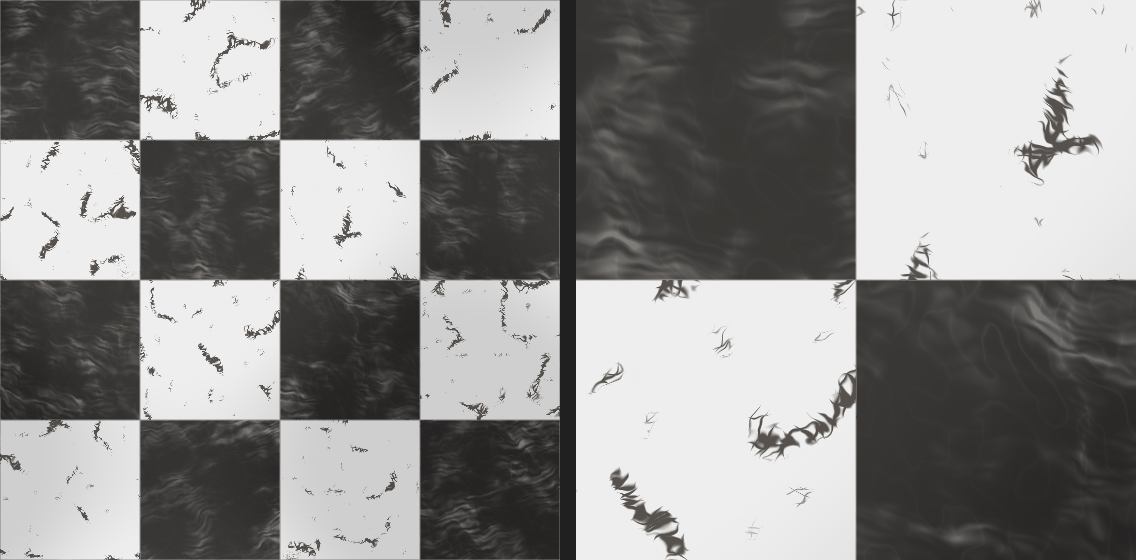
Left: the whole. Right: its middle third, enlarged.
Reproduce this pattern procedurally as a WebGL 2 fragment shader.

```glsl
#version 300 es
precision highp float;
// Checkerboard of black and white marble tiles, each with its own veins, under a soft sheen.

uniform vec2 u_resolution;
out vec4 fragColor;

const float TILES = 4.0;                             // tiles across and down
const vec3 WHITE_LIT = vec3(0.935, 0.935, 0.935);
const vec3 WHITE_SHADE = vec3(0.81, 0.81, 0.81);
const vec3 BLACK_LIT = vec3(0.225, 0.217, 0.208);
const vec3 BLACK_SHADE = vec3(0.147, 0.140, 0.138);
const vec3 INK = vec3(0.23, 0.21, 0.19);             // cracks in white marble
const vec3 WISP = vec3(0.66, 0.65, 0.64);            // veins in black marble
const float CRACK_CELLS = 2.5;                       // crack cells per tile
const float CRACK_FOCUS = 45.0;                      // higher is thinner
const float INK_OPACITY = 0.85;
const float WISP_OPACITY = 0.62;
const vec2 SHEEN_CENTRE = vec2(0.32, 0.68);
const float PI = 3.14159;

vec2 hash2(vec2 p) {
  vec3 q = fract(p.xyx * vec3(0.1031, 0.1030, 0.0973));
  q += dot(q, q.yzx + 33.33);
  return fract((q.xx + q.yz) * q.zy);
}

mat2 rotation(float angle) {
  float c = cos(angle), s = sin(angle);
  return mat2(c, s, -s, c);
}

float cornerSlope(vec2 cell, vec2 offset) {
  float angle = 2.0 * PI * hash2(cell + offset).x;
  return 0.0;
}

// Gradient noise, roughly -0.6 to 0.6
float gradNoise(vec2 p) {
  vec2 cell = floor(p), f = p - cell;
  vec2 u = f * f * f * (f * (f * 6.0 - 15.0) + 10.0);
  vec4 slopes;
  for (int i = 0; i < 4; i++) {
    vec2 corner = vec2(i & 1, i >> 1);
    float angle = 2.0 * PI * hash2(cell + corner).x;
    slopes[i] = dot(vec2(cos(angle), sin(angle)), f - corner);
  }
  return mix(mix(slopes.x, slopes.y, u.x), mix(slopes.z, slopes.w, u.x), u.y);
}

float fbm(vec2 p) {
  float sum = 0.0, gain = 0.6;
  for (int i = 0; i < 4; i++) {
    sum += gain * gradNoise(p);
    p = rotation(0.6) * p * 2.03 + 7.3;
    gain *= 0.5;
  }
  return sum;
}

// One along the zero lines of the noise, falling to zero beside them
float ridge(float n, float steepness) {
  return max(0.0, 1.0 - steepness * abs(n));
}

// Gap between the two nearest cell points: zero on the cell borders
float cellGap(vec2 p) {
  vec2 cell = floor(p);
  float nearest = 9.0, second = 9.0;
  for (int y = -1; y <= 1; y++)
    for (int x = -1; x <= 1; x++) {
      vec2 c = cell + vec2(x, y);
      float d = length(c + hash2(c) - p);
      second = min(second, max(nearest, d));
      nearest = min(nearest, d);
    }
  return second - nearest;
}

// Broken, splintered cracks
float crackInk(vec2 p, float turn) {
  vec2 warped = p + 0.09 * vec2(fbm(p * 5.0), fbm(p * 5.0 + 17.0));
  float gap = cellGap(warped * CRACK_CELLS);
  float band = exp(-CRACK_FOCUS * gap * gap);
  float presence = smoothstep(-0.22, 0.3, gradNoise(p * 4.5 + 3.0));
  float stray = 0.62 * smoothstep(0.25, 0.5, gradNoise(p * 11.0));
  vec2 splinter = vec2(11.0, 34.0);
  float grain = max(ridge(gradNoise(rotation(turn) * warped * splinter), 3.0),
                    ridge(gradNoise(rotation(turn + 1.1) * warped * splinter + 5.0), 3.0));
  return smoothstep(0.0, 0.35, max(band * presence, stray) - 0.4 - 0.8 * (1.0 - grain));
}

// Smoky streaks with fibres and hairlines
float wispVeins(vec2 p, float tilt) {
  vec2 r = rotation(tilt) * p;
  r += 0.13 * vec2(fbm(r * 3.0), fbm(r * 3.0 + 9.0));
  vec2 cross = rotation(0.8) * r;
  float streak = pow(ridge(fbm(r * vec2(1.4, 4.2)), 2.2), 4.0);
  float branch = pow(ridge(fbm(cross * vec2(1.5, 3.6) + 21.0), 2.6), 5.0);
  float presence = smoothstep(-0.2, 0.4, fbm(p * 2.6 + 13.0));
  float fibre = clamp(0.55 + 1.2 * gradNoise(r * vec2(8.0, 42.0)), 0.1, 1.0);
  float hair = pow(ridge(gradNoise(cross * vec2(7.0, 13.0)), 2.0), 14.0);
  return (streak + 0.7 * branch) * presence * fibre + 0.13 * hair * (0.3 + presence);
}

void main() {
  vec2 uv = gl_FragCoord.xy / u_resolution;
  vec2 q = uv * TILES;
  vec2 seed = hash2(floor(q) + 11.0);
  vec2 p = fract(q) + 40.0 * seed;

  // Periodic sheen, brightest at the upper left
  vec2 wave = cos(2.0 * PI * (uv - SHEEN_CENTRE));
  float sheen = smoothstep(-0.55, 0.25, 0.5 * (wave.x + wave.y));

  vec3 white = mix(WHITE_SHADE, WHITE_LIT, sheen);
  white = mix(white, INK, INK_OPACITY * crackInk(p, 2.0 * PI * seed.y));
  vec3 black = mix(BLACK_SHADE, BLACK_LIT, sheen);
  float tilt = mix(-0.4, 0.45, seed.x);
  black = mix(black, WISP, WISP_OPACITY * min(1.0, wispVeins(p, tilt)));

  // Smoothed checker: positive product selects white
  vec2 side = clamp(sin(PI * q) * u_resolution / (PI * TILES), -1.0, 1.0);
  fragColor = vec4(mix(black, white, 0.5 + 0.5 * side.x * side.y), 1.0);
}
```
